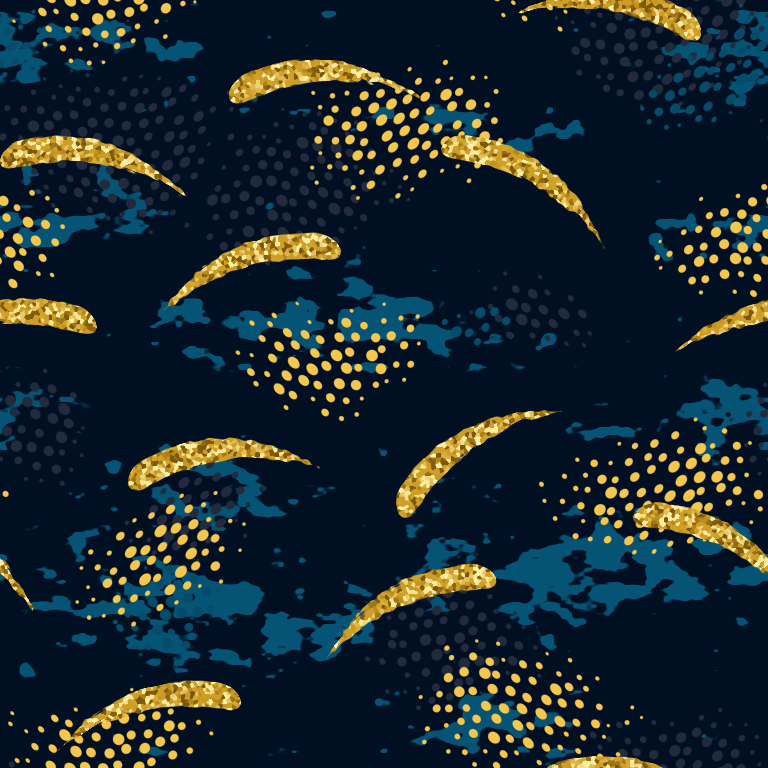
Give the GLSL for this pattern, as a WebGL 2 fragment shader.

```glsl
#version 300 es
precision highp float;
// Seamless night-blue pattern: dry-brushed teal streaks, clusters of dots
// and arched glitter strokes. Shapes sit on jittered wrapping lattices;
// ragged edges come from value noise with whole-number periods.
uniform vec2 u_resolution;
out vec4 fragColor;

float hash(vec2 p) {
    return fract(sin(dot(p, vec2(127.1, 311.7))) * 43758.5453);
}

// Shortest offset on the unit torus
vec2 wrap(vec2 d) { return d - round(d); }

float noise(vec2 uv, vec2 period) {
    vec2 p = uv * period, i = floor(p), f = fract(p);
    f = f * f * (3.0 - 2.0 * f);
    float a = hash(mod(i, period));
    float b = hash(mod(i + vec2(1, 0), period));
    float c = hash(mod(i + vec2(0, 1), period));
    float d = hash(mod(i + vec2(1, 1), period));
    return mix(mix(a, b, f.x), mix(c, d, f.x), f.y);
}

// Evenly spread, slightly jittered point i of count
vec2 scatter(float i, float count, float stride, float seed) {
    vec2 jitter = vec2(hash(vec2(i, seed)), hash(vec2(i + 31.0, seed)));
    return vec2(i, i * stride) / count + 0.09 * jitter + hash(vec2(seed, 5.0));
}

// Soft elliptical patches: 1 at a centre, 0 at the rim, negative outside
float patches(vec2 uv, float count, float stride, vec2 size, float seed) {
    uv += 0.06 * vec2(noise(uv, vec2(6)), noise(uv + 0.5, vec2(5, 9))) - 0.03;
    float best = -2.0;
    for (float i = 0.0; i < count; i++) {
        vec2 d = wrap(uv - scatter(i, count, stride, seed));
        float scale = mix(0.65, 1.35, hash(vec2(i + 7.0, seed)));
        best = max(best, 1.0 - length(d / (size * scale)));
    }
    return best;
}

// Distance to staggered dots that shrink and thin out towards patch rims
float dots(vec2 uv, float count, float stride, vec2 size, float seed) {
    if (patches(uv, count, stride, size, seed) < -0.3) return 1.0;
    vec2 grid = vec2(44, 50);
    vec2 bent = uv + 0.012 * sin(6.2831853 * uv.yx * vec2(2, 3) + seed);
    vec2 cell = floor(bent * grid);
    float dist = 1.0;
    for (float y = -1.0; y <= 1.0; y++)
    for (float x = -1.0; x <= 1.0; x++) {
        vec2 id = cell + vec2(x, y), key = mod(id, grid) + seed;
        vec2 jitter = vec2(hash(key), hash(key + 17.3)) - 0.5;
        vec2 centre = id + 0.5 + 0.4 * jitter;
        centre.x += 0.5 * mod(id.y, 2.0);
        centre /= grid;
        float density = patches(centre, count, stride, size, seed) - 0.3 * hash(key + 4.7);
        float radius = mix(0.0025, 0.0064, smoothstep(0.0, 0.4, density));
        radius *= 1.0 + 0.4 * jitter.x;
        if (density > 0.0) dist = min(dist, length(bent - centre) - radius);
    }
    return dist;
}

// Distance to arched brush strokes with a round head and a dry, thin tail
float strokes(vec2 uv) {
    float rough = noise(uv, vec2(110)) - 0.5, dist = 1.0;
    for (float i = 0.0; i < 11.0; i++) {
        vec2 p = wrap(uv - scatter(i, 11.0, 3.0, 2.0));
        if (mod(i, 2.0) > 0.5) p.x = -p.x;
        float angle = mix(-0.65, 0.8, hash(vec2(i, 9.0)));
        p = mat2(cos(angle), -sin(angle), sin(angle), cos(angle)) * p;
        float x = p.x / 0.125, t = clamp(0.5 + 0.5 * x, 0.0, 1.0);
        float across = p.y - 0.034 * (0.5 - x * x);
        float head = 1.0 - min(t / 0.09, 1.0);
        float halfWidth = 0.0185 * sqrt(1.0 - head * head) * (1.0 - pow(t, 2.2));
        halfWidth += (0.002 + 0.004 * t) * rough;
        float d = (abs(across) - halfWidth) / sqrt(1.0 + 0.3 * x * x);
        float slit = noise(vec2(t + i * 0.3, across * 8.0), vec2(10, 40));
        d += 0.014 * t * max(slit - 0.6, 0.0);
        dist = min(dist, max(d, 0.125 * (abs(x) - 1.0)));
    }
    return dist;
}

// Glitter: blended random brightness of scattered grains
vec3 glitter(vec2 uv) {
    vec2 p = uv * 190.0, cell = floor(p), sum = vec2(0);
    for (float y = -1.0; y <= 1.0; y++)
    for (float x = -1.0; x <= 1.0; x++) {
        vec2 id = cell + vec2(x, y), key = mod(id, 190.0);
        vec2 d = p - id - vec2(hash(key + 3.1), hash(key + 8.6));
        sum += vec2(hash(key), 1.0) * exp(-16.0 * dot(d, d));
    }
    float shine = sum.x / max(sum.y, 1e-6);
    vec3 gold = mix(vec3(0.48, 0.34, 0.05), vec3(0.81, 0.62, 0.14), smoothstep(0.05, 0.4, shine));
    return mix(gold, vec3(1.0, 0.94, 0.66), smoothstep(0.55, 0.95, shine));
}

void main() {
    vec2 uv = gl_FragCoord.xy / u_resolution;
    float aa = 0.8 / min(u_resolution.x, u_resolution.y);
    vec3 teal = vec3(0.02, 0.33, 0.46);
    vec3 color = vec3(0.005, 0.06, 0.135);

    // Dry-brushed streaks
    float grain = 0.57 * noise(uv, vec2(28, 48)) + 0.29 * noise(uv + 0.3, vec2(60, 96))
                + 0.14 * noise(uv + 0.6, vec2(120, 190));
    float streak = patches(uv, 9.0, 2.0, vec2(0.21, 0.05), 3.0);
    color = mix(color, teal, smoothstep(-0.025, 0.025, grain - 0.66 + 0.25 * streak));

    // Grey, teal and gold dots
    float grey = dots(uv, 7.0, 3.0, vec2(0.12, 0.08), 11.0);
    color = mix(color, vec3(0.13, 0.17, 0.24), 1.0 - smoothstep(-aa, aa, grey));
    float blue = dots(uv, 3.0, 1.0, vec2(0.08, 0.06), 23.0);
    color = mix(color, teal * 0.9, 1.0 - smoothstep(-aa, aa, blue));
    float yellow = dots(uv, 7.0, 2.0, vec2(0.125, 0.085), 37.0);
    color = mix(color, vec3(0.96, 0.78, 0.30), 1.0 - smoothstep(-aa, aa, yellow));

    // Glitter strokes
    float stroke = strokes(uv);
    if (stroke < aa) color = mix(color, glitter(uv), 1.0 - smoothstep(-aa, aa, stroke));
    fragColor = vec4(color, 1.0);
}
```
